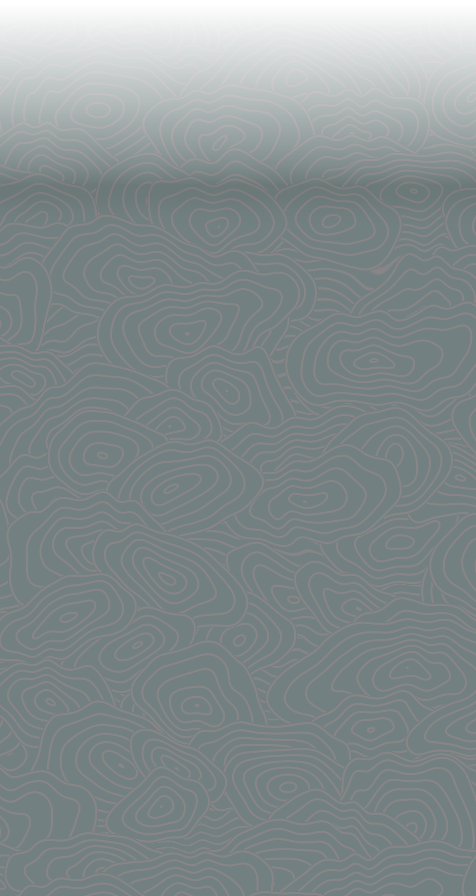
Give the GLSL for this pattern, as a Shadertoy shader.

```glsl
// Overlapping cloud-like swells filled with wavy contour lines on slate,
// fading to white at the top. Each swell is a tilted ellipse in a warped
// plane; the frontmost swell at a point supplies its contour lines.

float hash(vec2 p) {
    vec3 q = fract(p.xyx * vec3(0.1031, 0.1030, 0.0973));
    q += dot(q, q.yzx + 33.33);
    return fract((q.x + q.y) * q.z);
}

float noise(vec2 p) {
    vec2 i = floor(p), f = fract(p);
    f = f * f * f * (f * (f * 6.0 - 15.0) + 10.0);
    return mix(mix(hash(i), hash(i + vec2(1, 0)), f.x),
               mix(hash(i + vec2(0, 1)), hash(i + vec2(1, 1)), f.x), f.y);
}

vec2 noise2(vec2 p) {
    return vec2(noise(p + 40.0), noise(p + 87.0)) - 0.5;
}

// Bends the plane into S-curves and adds small ripples
vec2 warp(vec2 p) {
    vec2 w = p + 0.06 * noise2(p * 5.0) + 0.018 * noise2(p * 14.0);
    w.x += 0.035 * sin(p.y * 16.0 + p.x * 4.0);
    w.y += 0.006 * sin(p.x * 62.0 + 7.0 * noise(p * 6.0));
    return w;
}

// Line coverage of the frontmost swell
float swellLines(vec2 p) {
    const float spacing = 0.0185, halfWidth = 0.0021;
    float pixel = 1.0 / iResolution.x;
    vec2 w = warp(p);
    mat2 slope = mat2(dFdx(w), dFdy(w)) * iResolution.x;

    vec2 cellSize = vec2(0.22, 0.12);
    vec2 home = floor(w / cellSize);
    float front = -1e5, depth = w.y, steepness = 1.0;

    for (int j = -2; j <= 2; j++)
    for (int i = -2; i <= 2; i++) {
        vec2 id = home + vec2(i, j);
        vec2 jitter = vec2(hash(id + 11.0), hash(id + 23.0));
        vec2 center = (id + jitter) * cellSize;
        float size = hash(id + 37.0);
        float tilt = 0.9 * (hash(id + 51.0) - 0.5);
        vec2 radii = mix(vec2(0.10, 0.07), vec2(0.23, 0.13), size);

        // Distance inward from the rim, and its gradient on the canvas
        mat2 turn = mat2(cos(tilt), sin(tilt), -sin(tilt), cos(tilt));
        vec2 q = turn * (w - center);
        float len = max(length(q / radii), 1e-4);
        float inward = radii.y * (1.0 - len);
        vec2 grad = radii.y * q / (radii * radii) / len;
        float steep = max(length((grad * turn) * slope), 0.15);

        // Lower swells tend to lie in front
        float priority = 0.22 * hash(id + 73.0) - center.y;
        if (inward > -(halfWidth + pixel) * steep && priority > front) {
            front = priority;
            depth = inward;
            steepness = steep;
        }
    }
    float gap = abs(fract(depth / spacing + 0.5) - 0.5) * spacing / steepness;
    return 1.0 - smoothstep(halfWidth - 0.5 * pixel, halfWidth + 0.5 * pixel, gap);
}

void mainImage(out vec4 fragColor, in vec2 fragCoord) {
    vec3 slate = vec3(0.447, 0.503, 0.505);
    vec3 mauve = vec3(0.535, 0.520, 0.530);
    vec3 color = mix(slate, mauve, swellLines(fragCoord / iResolution.x));

    // White fade at the top, with a faint shadow at its foot
    float down = 1.0 - fragCoord.y / iResolution.y;
    float shade = (down - 0.212) / 0.024;
    color *= 1.0 - 0.06 * exp(-shade * shade);
    color = mix(color, vec3(1.0), clamp(1.02 - down / 0.203, 0.0, 1.0));
    fragColor = vec4(color, 1.0);
}
```
